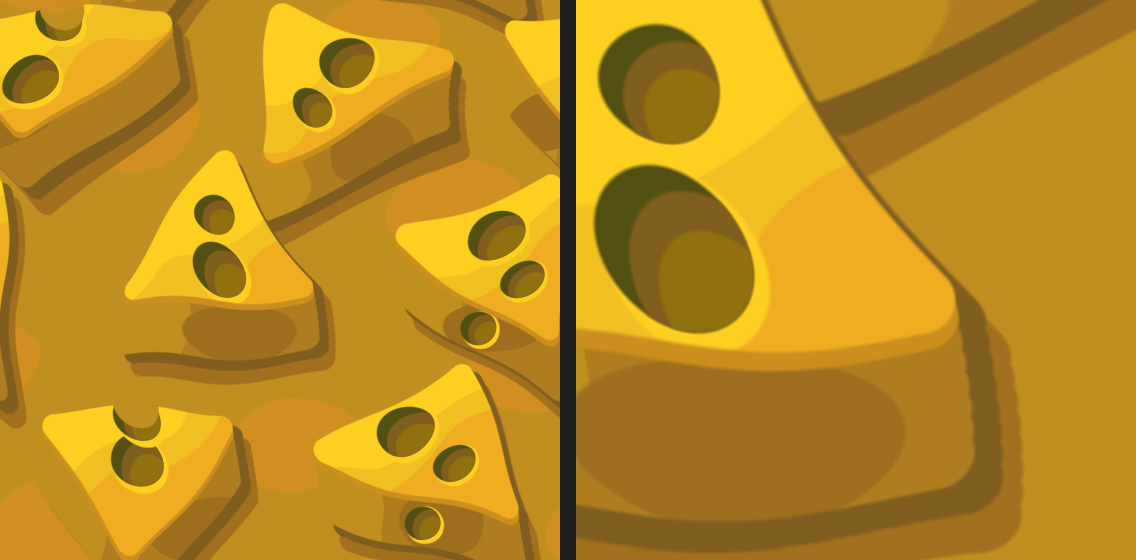
Left: the whole. Right: its middle third, enlarged.
Write a WebGL 1 fragment shader that draws this pattern.

```glsl
precision highp float;
// Seamless scatter of cartoon cheese wedges with holes, bites and flat shadows.
uniform vec2 u_resolution;

const float TAU = 6.2831853;
const vec2 GRID = vec2(2.0, 3.0);         // wedges per tile, across and up
const float SQUASH = 0.66;                // foreshortening of the top face
const float ROUNDING = 0.021;
const float DEPTH = 0.10;                 // height of the side face
const float LIP = 0.011;                  // edge between top and side
const vec2 CONTACT_SHIFT = vec2(0.017, -0.018);
const vec2 CAST_SHIFT = vec2(0.029, -0.042);
const float SOFTNESS = 0.0018;
const float WARP = 0.010;

const vec3 GROUND = vec3(0.75, 0.56, 0.12);
const vec3 GROUND_WARM = vec3(0.82, 0.56, 0.12);
const vec3 CAST = vec3(0.63, 0.44, 0.12);
const vec3 CONTACT = vec3(0.50, 0.37, 0.12);
const vec3 TOP_BRIGHT = vec3(0.99, 0.81, 0.13);
const vec3 TOP_MID = vec3(0.94, 0.75, 0.13);
const vec3 TOP_AMBER = vec3(0.94, 0.68, 0.13);
const vec3 LIP_COLOR = vec3(0.80, 0.56, 0.12);
const vec3 SIDE = vec3(0.68, 0.49, 0.12);
const vec3 SIDE_LIGHT = vec3(0.75, 0.56, 0.12);
const vec3 SIDE_DARK = vec3(0.62, 0.43, 0.12);
const vec3 HOLE_DARK = vec3(0.32, 0.31, 0.07);
const vec3 HOLE_BROWN = vec3(0.50, 0.37, 0.12);
const vec3 HOLE_OLIVE = vec3(0.57, 0.44, 0.06);

struct Wedge { vec2 a, b, c; };

float hash(vec2 id, float k) {
  return fract(sin(dot(id, vec2(127.1, 311.7)) + k * 74.7) * 43758.55);
}

float fill(float d) {
  float w = max(SOFTNESS, 0.8 / min(u_resolution.x, u_resolution.y));
  return 1.0 - smoothstep(-w, w, d);
}

vec2 higher(vec2 a, vec2 b) { return a.y > b.y ? a : b; }

vec2 corner(float angle, float radius) {
  return radius * vec2(cos(angle), SQUASH * sin(angle));
}

// Squared distance to an edge, and the side on which p lies
vec2 edge(vec2 p, vec2 a, vec2 b) {
  vec2 e = b - a, w = p - a;
  vec2 d = w - e * clamp(dot(w, e) / dot(e, e), 0.0, 1.0);
  return vec2(dot(d, d), e.x * w.y - e.y * w.x);
}

float topFace(vec2 p, Wedge w) {
  vec2 m = min(edge(p, w.a, w.b), min(edge(p, w.b, w.c), edge(p, w.c, w.a)));
  return -sqrt(m.x) * sign(m.y) - ROUNDING;
}

// Top face swept downwards
float body(vec2 p, Wedge w) {
  float d = 1.0;
  for (int i = 0; i < 8; i++)
    d = min(d, topFace(p + vec2(0.0, DEPTH * float(i) / 7.0), w));
  return d;
}

vec3 paintHole(vec3 col, vec2 q, float r) {
  float d = length(q * vec2(1.0, 1.07)) - r;
  float brown = length(q - r * vec2(0.40, -0.30)) - r;
  float olive = length(q - r * vec2(0.52, -0.50)) - r * 0.78;
  col = mix(col, TOP_BRIGHT, fill(length(q - r * vec2(0.13, -0.13)) - r * 1.06));
  col = mix(col, HOLE_DARK, fill(d));
  col = mix(col, HOLE_BROWN, fill(max(d, brown)));
  return mix(col, HOLE_OLIVE, fill(max(d, olive)));
}

vec3 paintWedge(vec3 behind, vec2 q, vec2 id) {
  float spin = TAU * hash(id, 1.0), wave = TAU * hash(id, 2.0);
  Wedge w = Wedge(corner(spin, 0.23 + 0.04 * hash(id, 3.0)),
                  corner(spin + 2.0 + 0.3 * hash(id, 4.0), 0.18),
                  corner(spin + 4.1 + 0.3 * hash(id, 5.0), 0.17));
  vec2 ab = 0.5 * (w.a + w.b), bc = 0.5 * (w.b + w.c), ca = 0.5 * (w.c + w.a);
  vec2 rear = higher(ab, higher(bc, ca));
  vec2 front = -higher(-ab, higher(-bc, -ca));
  float top = topFace(q, w), solid = body(q, w);
  float ripple = 0.016 * sin(q.x * 27.0 + wave) + 0.008 * sin(q.y * 48.0 - wave);

  // Shadows
  vec3 col = mix(behind, CAST, fill(body(q - CAST_SHIFT, w)));
  col = mix(col, CONTACT, fill(body(q - CONTACT_SHIFT, w)));

  // Side face
  vec3 side = mix(SIDE, SIDE_LIGHT, fill(q.x + 0.06 + ripple));
  vec2 blob = (q - front - vec2(0.03, -0.075)) * vec2(0.8, 1.2);
  side = mix(side, SIDE_DARK, fill(length(blob) - 0.07 + 0.5 * ripple));
  if (hash(id, 6.0) > 0.55) side = paintHole(side, q - front + vec2(0.0, 0.075), 0.034);
  col = mix(col, side, fill(solid));
  col = mix(col, LIP_COLOR, fill(topFace(q + vec2(0.0, LIP), w)));

  // Top face in three flat bands
  float light = 0.85 * q.y - 0.5 * q.x + ripple;
  vec3 face = mix(TOP_BRIGHT, TOP_MID, fill(light - 0.012));
  face = mix(face, TOP_AMBER, fill(light + 0.04));

  // Holes, or one hole and a bite through the rear edge
  if (hash(id, 7.0) > 0.5) {
    float r = 0.044;
    face = paintHole(face, q + 0.5 * rear, 0.047);
    face = paintHole(face, q - rear, r);
    face = mix(face, behind, fill(length(q - rear - 0.5 * r * normalize(rear)) - r * 0.96));
  } else {
    face = paintHole(face, q - 0.42 * w.a, 0.036);
    face = paintHole(face, q - 0.45 * bc, 0.048);
  }
  return mix(col, face, fill(top));
}

void main() {
  vec2 p = gl_FragCoord.xy / u_resolution;
  float patches = sin(TAU * (2.0 * p.x + p.y)) + sin(TAU * (3.0 * p.y - p.x) + 1.0);
  vec3 col = mix(GROUND, GROUND_WARM, fill((0.85 - patches) * 0.05));
  p += WARP * vec2(sin(TAU * (3.0 * p.y + p.x)), sin(TAU * (3.0 * p.x - p.y) + 2.0));

  // Wedges from the rear row to the front row
  for (int j = 1; j >= -1; j--) {
    float row = floor(p.y * GRID.y) + float(j);
    float wrappedRow = mod(row, GRID.y);
    float shift = wrappedRow / GRID.y;
    float column = floor(p.x * GRID.x - shift);
    for (int i = -1; i <= 1; i++) {
      vec2 cell = vec2(column + float(i), row);
      vec2 id = vec2(mod(cell.x, GRID.x), wrappedRow);
      vec2 jitter = vec2(hash(id, 8.0), hash(id, 9.0)) - 0.5;
      vec2 center = (cell + vec2(0.5 + shift, 0.62)) / GRID + jitter * vec2(0.06, 0.04);
      vec2 q = p - center;
      if (length(q) < 0.42) col = paintWedge(col, q, id);
    }
  }
  gl_FragColor = vec4(col, 1.0);
}
```
